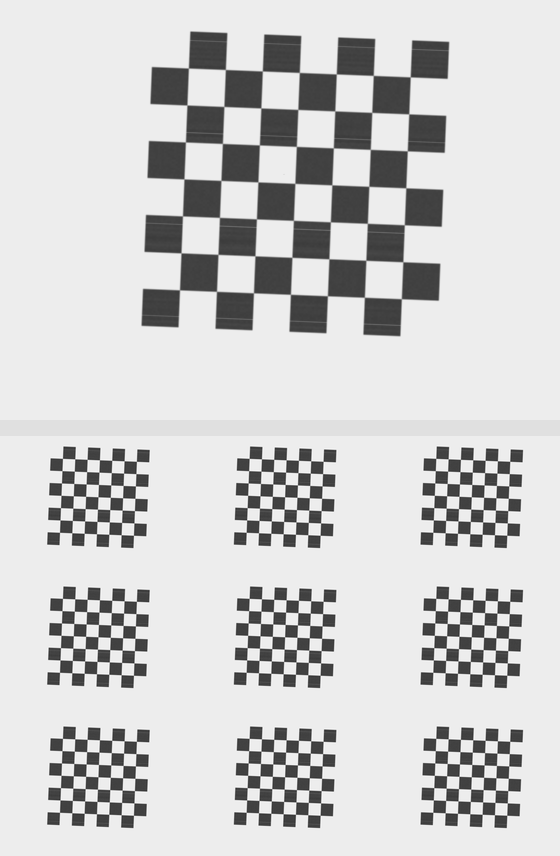
Top, the tile; bottom, the same tile 3 across and 3 down.
Give the GLSL for this pattern, as a Shadertoy shader.

```glsl
#define CELLS 8.0
#define CELL_SIZE 0.0881
#define TILT 0.040
#define BOARD_CENTER vec2(0.0366, 0.0622)
#define PAPER vec3(0.93)
#define INK vec3(0.255)
#define EDGE_SOFTNESS 0.032
#define STREAK_START 0.24
#define STREAK_SPACING 2.49
#define STREAK_GAIN 0.12
#define GRAIN_GAIN 0.016
#define SPECK_RATE 0.06

float hash(vec2 p) {
    return fract(sin(dot(p, vec2(127.1, 311.7))) * 43758.5453);
}

float valueNoise(vec2 p) {
    vec2 i = floor(p), f = fract(p);
    f = f * f * (3.0 - 2.0 * f);
    float low = mix(hash(i), hash(i + vec2(1.0, 0.0)), f.x);
    float high = mix(hash(i + vec2(0.0, 1.0)), hash(i + 1.0), f.x);
    return mix(low, high, f.y);
}

// Coverage of every second unit band inside the board
float bands(float x, float parity, float soft) {
    float index = clamp(round((x - 0.5 - parity) * 0.5), 0.0, CELLS * 0.5 - 1.0);
    float center = 2.0 * index + parity + 0.5;
    return 1.0 - smoothstep(-soft, soft, abs(x - center) - 0.5);
}

float checkerCoverage(vec2 g, float soft) {
    return bands(g.x, 0.0, soft) * bands(g.y, 1.0, soft)
         + bands(g.x, 1.0, soft) * bands(g.y, 0.0, soft);
}

// Pale print lines, with faint banding in the rows they cross
float printStreaks(vec2 g, float pixel) {
    float k = round((g.y - STREAK_START) / STREAK_SPACING);
    float lineY = STREAK_START + k * STREAK_SPACING;
    float line = 1.0 - smoothstep(0.0, max(0.034, pixel), abs(g.y - lineY));
    float sameRow = 1.0 - step(0.5, abs(floor(g.y) - floor(lineY)));
    float strength = 0.75 + 0.4 * hash(vec2(floor(g.x), k));
    float banding = valueNoise(vec2(0.5, g.y * 15.0)) - 0.5;
    return sameRow * (STREAK_GAIN * strength * line + 0.035 * banding);
}

// At most one tiny dust mark in a cell of the board
float dust(vec2 g, float pixel) {
    vec2 cell = floor(g);
    vec2 spot = 0.15 + 0.7 * vec2(hash(cell + 17.0), hash(cell + 41.0));
    float present = step(hash(cell + 5.0), SPECK_RATE);
    float inside = step(0.0, min(cell.x, cell.y)) * step(max(cell.x, cell.y), CELLS - 1.0);
    return present * inside * (1.0 - smoothstep(0.0, max(0.035, pixel), length(fract(g) - spot)));
}

void mainImage(out vec4 fragColor, in vec2 fragCoord) {
    // Tilted board coordinates: columns to the right, rows downward
    vec2 p = (fragCoord - 0.5 * iResolution.xy) / iResolution.y - BOARD_CENTER;
    float c = cos(TILT), s = sin(TILT);
    vec2 g = vec2(c * p.x - s * p.y, -s * p.x - c * p.y) / CELL_SIZE + 0.5 * CELLS;
    float pixel = 1.0 / (iResolution.y * CELL_SIZE);

    // Ink tone with print wear
    float grain = GRAIN_GAIN * (valueNoise(g * 18.0) - 0.5);
    vec3 ink = INK + printStreaks(g, pixel) + grain;

    // Squares on plain paper, so the margins wrap without a seam
    float coverage = checkerCoverage(g, max(EDGE_SOFTNESS, 0.75 * pixel));
    vec3 color = mix(PAPER, ink, coverage);
    color = mix(color, vec3(0.75), 0.4 * dust(g, pixel));
    fragColor = vec4(color, 1.0);
}
```
